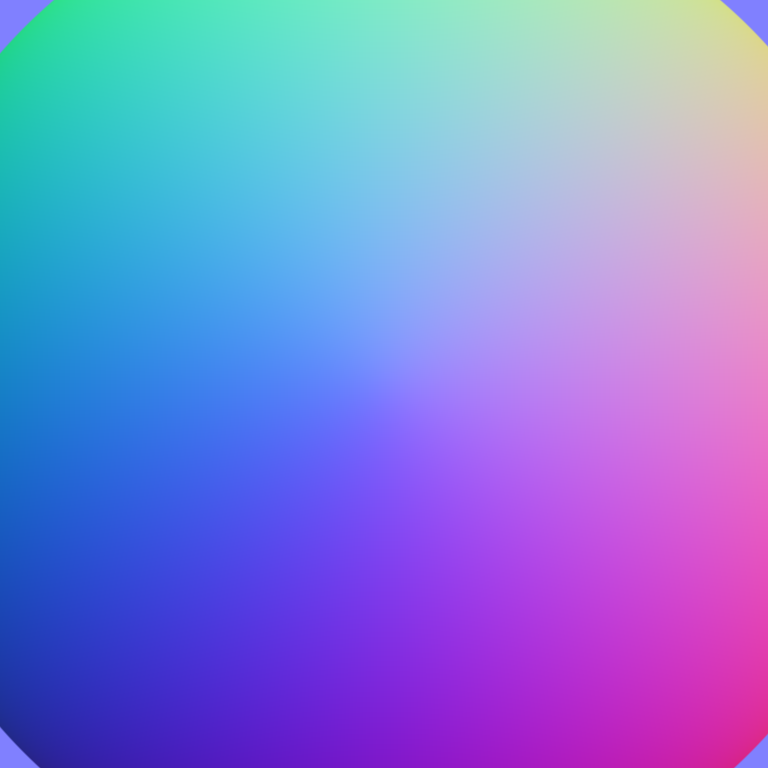
Write a WebGL 1 fragment shader that draws this texture map.

```glsl
precision highp float;
// Tangent-space normal map of a round dome that overfills the square,
// leaving flat normals in the four corners. The slope grows as a power
// of the radius, softened at the apex, and is packed into RGB.
uniform vec2 u_resolution;

// Unit normal at p, where the dome's rim lies at length 1.
vec3 domeNormal(vec2 p) {
  vec2 tilt = p * pow(dot(p, p) + 0.004, -0.175);
  float tiltSquared = min(dot(tilt, tilt), 1.0);
  return vec3(tilt, sqrt(1.0 - tiltSquared));
}

vec3 packNormal(vec3 n) {
  return n * 0.5 + 0.5;
}

void main() {
  // Fit the canvas to a unit square, then scale to the dome.
  float side = min(u_resolution.x, u_resolution.y);
  vec2 uv = (gl_FragCoord.xy - 0.5 * u_resolution) / side + 0.5;
  float domeRadius = 0.668;
  vec2 p = (uv - vec2(0.504, 0.492)) / domeRadius;

  // Blend dome and flat ground across a soft rim.
  float rimWidth = max(0.0015, 1.0 / side) / domeRadius;
  float outside = smoothstep(-rimWidth, rimWidth, length(p) - 1.0);
  vec3 domeColor = packNormal(domeNormal(p));
  vec3 flatColor = packNormal(vec3(0.0, 0.0, 1.0));

  gl_FragColor = vec4(mix(domeColor, flatColor, outside), 1.0);
}
```
